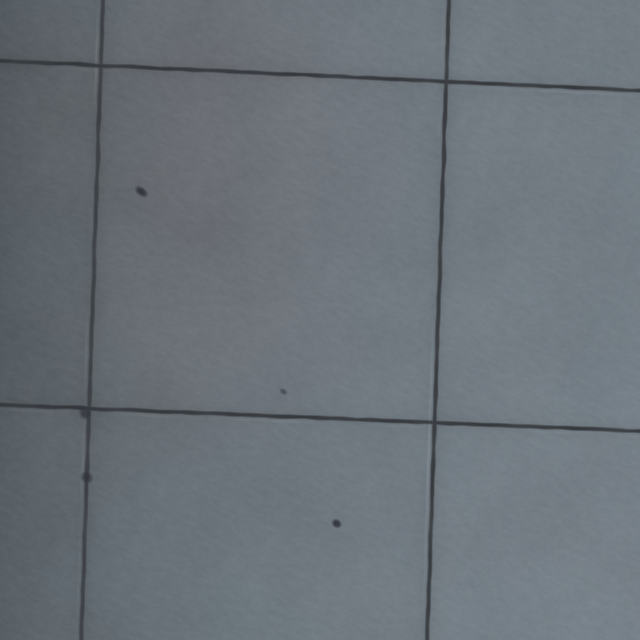
Give the GLSL for this texture, as a three.js fragment shader.

```glsl
// Grey-blue square floor tiles seen slightly askew, with thin dark joints.
// A skewed grid gives the joints; gradient noise adds mottling, grain and
// worn edges; a soft falloff darkens the left side; a few specks lie on top.
varying vec2 vUv;

const vec2  GRID_ORIGIN = vec2(0.127, 0.3675);  // joint crossing on the axes
const vec2  TILE_SIZE = vec2(0.5405, 0.5375);
const vec2  JOINT_SLOPE = vec2(0.034, -0.041);  // lean of upright, level joints
const float ROW_TAPER = 0.0055;                 // rows narrow to the right
const vec2  JOINT_HALF = vec2(0.0030, 0.0029);
const float JOINT_SOFT = 0.0032;
const float JOINT_WOBBLE = 0.0016;

const vec3 TILE_SHADE = vec3(0.315, 0.345, 0.365);
const vec3 TILE_LIGHT = vec3(0.459, 0.497, 0.527);
const vec3 WARM_TINT = vec3(0.002, -0.017, -0.021);
const vec3 JOINT_COLOR = vec3(0.195, 0.205, 0.220);
const vec3 SPECK_COLOR = vec3(0.190, 0.200, 0.225);

const float MOTTLE = 0.030;
const float GRAIN = 0.026;
const float TILE_VARIATION = 0.012;

const vec2 SPECK_START = vec2(0.221, 0.7005);   // specks follow a bent path
const vec2 SPECK_STEP = vec2(0.222, -0.3125);
const vec2 SPECK_BEND = vec2(-0.139, 0.1065);
const float BLOT_START = 0.254;                 // stains on the left joint
const float BLOT_STEP = 0.100;

float hash(vec2 p) {
  vec3 q = fract(vec3(p.xyx) * 0.1031);
  q += dot(q, q.yzx + 33.33);
  return fract((q.x + q.y) * q.z);
}

vec2 gradientAt(vec2 p) {
  float a = 6.2832 * hash(p);
  return vec2(cos(a), sin(a));
}

// Gradient noise, roughly -0.7 to 0.7
float noise(vec2 p) {
  vec2 i = floor(p), f = fract(p);
  vec2 w = f * f * f * (f * (f * 6.0 - 15.0) + 10.0);
  vec2 e = vec2(1.0, 0.0);
  float low = mix(dot(gradientAt(i), f), dot(gradientAt(i + e.xy), f - e.xy), w.x);
  float high = mix(dot(gradientAt(i + e.yx), f - e.yx), dot(gradientAt(i + e.xx), f - e.xx), w.x);
  return mix(low, high, w.y);
}

float fbm(vec2 p) {
  float sum = 0.0, amp = 0.55;
  for (int i = 0; i < 4; i++) {
    sum += amp * noise(p);
    p = mat2(1.6, 1.2, -1.2, 1.6) * p + 7.3;
    amp *= 0.5;
  }
  return sum;
}

// Soft ellipse, long along a downward diagonal
float speck(vec2 d, float radius, float stretch) {
  vec2 q = mat2(0.8, 0.6, -0.6, 0.8) * d;
  q.x /= stretch;
  return 1.0 - smoothstep(radius * 0.35, radius * 1.3, length(q));
}

void main() {
  vec2 p = vUv;

  // Skewed grid and signed distance to the nearest joints
  vec2 wobble = JOINT_WOBBLE * vec2(noise(vec2(3.0, p.y * 22.0)), noise(vec2(p.x * 22.0, 9.0)));
  vec2 size = TILE_SIZE - vec2(0.0, ROW_TAPER * p.x);
  vec2 grid = (p - GRID_ORIGIN - JOINT_SLOPE * p.yx + wobble) / size;
  vec2 joint = floor(grid + 0.5);
  vec2 d = (grid - joint) * size;
  vec2 tile = floor(grid);

  // Tile face: light from the right, warm cast, mottling and slanted grain
  float light = 1.0 - exp(-3.4 * (p.x + 0.045));
  vec3 color = mix(TILE_SHADE, TILE_LIGHT, light) * mix(1.015, 0.975, p.y);
  vec2 warmOffset = (p - vec2(0.32, 0.72)) / vec2(0.30, 0.38);
  float warm = exp(-dot(warmOffset, warmOffset)) + 0.6 * fbm(p * 4.0 + 2.0);
  color += WARM_TINT * warm;
  vec2 slant = mat2(0.91, 0.41, -0.41, 0.91) * p;
  color += MOTTLE * fbm(p * 7.0 + tile * 5.0);
  color += GRAIN * (0.6 * noise(slant * vec2(48.0, 110.0)) + 0.5 * noise(slant * vec2(130.0, 210.0)));
  color += TILE_VARIATION * (hash(tile + 11.0) - 0.5);

  // Dirt shading beside joints and worn pale edges
  vec2 halo = exp(-abs(d) / vec2(0.010, 0.008));
  color *= 1.0 - 0.09 * halo.x - 0.08 * halo.y;
  vec2 edge = exp(-pow((d + vec2(0.0075, 0.0075)) / 0.0022, vec2(2.0)));
  vec2 wear = smoothstep(-0.2, 0.4, vec2(noise(vec2(joint.x * 4.7, p.y * 6.0)), noise(vec2(p.x * 6.0, joint.y * 4.7))));
  color += 0.055 * (edge.x * wear.x + 0.7 * edge.y * wear.y);

  // Joints: left upright is paler, level joints are deeper
  vec2 width = JOINT_HALF * (1.0 + 0.4 * vec2(noise(vec2(5.0, p.y * 35.0)), noise(vec2(p.x * 35.0, 2.0))));
  vec2 fill = 1.0 - smoothstep(width - JOINT_SOFT * 0.6, width + JOINT_SOFT * 0.6, abs(d));
  fill *= vec2(mix(0.72, 0.88, step(0.5, joint.x)), 0.92);
  fill *= 0.94 + 0.25 * vec2(noise(vec2(8.0, p.y * 14.0)), noise(vec2(p.x * 14.0, 4.0)));
  color = mix(color, JOINT_COLOR, clamp(max(fill.x, fill.y), 0.0, 1.0));

  // Specks on the faces, then stains along the left joint
  float dirt = 0.0;
  for (int i = 0; i < 3; i++) {
    float n = float(i);
    vec2 c = SPECK_START + n * SPECK_STEP + 0.5 * n * (n - 1.0) * SPECK_BEND;
    float large = abs(n - 1.0);
    dirt = max(dirt, mix(0.5, 0.9, large) * speck(p - c, mix(0.0045, 0.0065, large), 1.7 - 0.25 * n));
  }
  for (int i = 0; i < 2; i++) {
    float y = BLOT_START + BLOT_STEP * float(i);
    vec2 c = vec2(GRID_ORIGIN.x + JOINT_SLOPE.x * y - 0.006 * float(i), y);
    dirt = max(dirt, 0.75 * speck(p - c, 0.0085, 1.15));
  }
  gl_FragColor = vec4(mix(color, SPECK_COLOR, dirt), 1.0);
}
```
